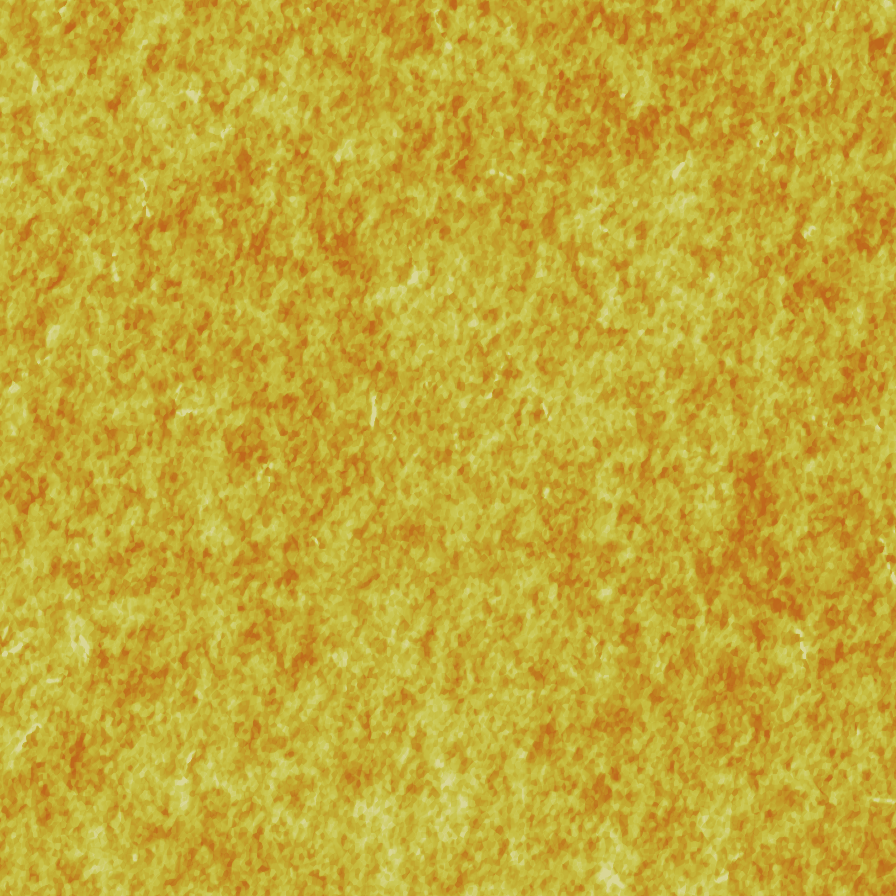
This texture is drawn by a Shadertoy shader. Its source:

```glsl
// Mottled golden yellow stone: fine upright grain, rusty flecks and sparse pale scratches.

const vec3 RUST   = vec3(0.75, 0.41, 0.11);
const vec3 ORANGE = vec3(0.75, 0.49, 0.12);
const vec3 AMBER  = vec3(0.76, 0.59, 0.15);
const vec3 GOLD   = vec3(0.76, 0.67, 0.19);
const vec3 YELLOW = vec3(0.78, 0.74, 0.25);
const vec3 STRAW  = vec3(0.80, 0.79, 0.35);
const vec3 CREAM  = vec3(0.85, 0.84, 0.58);

vec3 hash3(vec2 cell, float seed) {
    vec3 q = fract(vec3(cell.xyx + seed * 7.31) * vec3(0.1031, 0.1030, 0.0973));
    q += dot(q, q.yxz + 33.33);
    return fract((q.xxy + q.yzz) * q.zyx);
}

// Soft cellular noise with zero mean and unit variance; sharpness hardens the cell borders.
float cellNoise(vec2 p, float sharpness, float seed) {
    vec2 base = floor(p);
    float sum = 0.0, power = 0.0;
    for (int y = -1; y <= 1; y++)
    for (int x = -1; x <= 1; x++) {
        vec2 cell = base + vec2(x, y);
        vec3 h = hash3(cell, seed);
        vec2 d = p - cell - h.xy;
        float w = exp(-sharpness * dot(d, d));
        sum += w * (2.0 * h.z - 1.0);
        power += w * w;
    }
    return 1.732 * sum / sqrt(power + 1e-12);
}

// Leans and stretches the plane so that features run upward to the right.
vec2 slant(vec2 p, float lean, float stretch) {
    return vec2(p.x - lean * p.y, p.y / stretch);
}

// Layered sines that bend the cells into irregular outlines.
vec2 wobble(vec2 p, float freq, float amount) {
    vec2 a = sin(p.yx * freq + vec2(0.7, 2.1));
    vec2 b = sin(p.yx * freq * 2.3 + p * freq * 1.1 + vec2(4.0, 1.3));
    return p + amount * (a + 0.6 * b);
}

float segment(vec2 p, vec2 halfSpan) {
    float t = clamp(dot(p, halfSpan) / dot(halfSpan, halfSpan), -1.0, 1.0);
    return length(p - halfSpan * t);
}

// Short thin strokes, mostly steep, present in only some of the cells.
float scratches(vec2 p, float density, float seed) {
    vec2 base = floor(p);
    float mask = 0.0;
    for (int y = -1; y <= 1; y++)
    for (int x = -1; x <= 1; x++) {
        vec2 cell = base + vec2(x, y);
        vec3 place = hash3(cell, seed);
        vec3 form = hash3(cell, seed + 5.0);
        float angle = 1.25 + 1.6 * (form.x - 0.5) + step(0.82, form.z) * 1.5;
        vec2 halfSpan = mix(0.04, 0.4, form.y * form.y) * vec2(cos(angle), sin(angle));
        float d = segment(p - cell - place.xy, halfSpan);
        float line = 1.0 - smoothstep(0.01, 0.075, d);
        mask = max(mask, line * step(place.z, density));
    }
    return mask;
}

vec3 blendTo(vec3 color, vec3 next, float tone, float from, float to) {
    return mix(color, next, clamp((tone - from) / (to - from), 0.0, 1.0));
}

vec3 stoneColor(float tone) {
    vec3 c = blendTo(RUST, ORANGE, tone, -2.8, -1.9);
    c = blendTo(c, AMBER, tone, -1.9, -1.0);
    c = blendTo(c, GOLD, tone, -1.0, -0.15);
    c = blendTo(c, YELLOW, tone, -0.15, 0.75);
    c = blendTo(c, STRAW, tone, 0.75, 1.75);
    return blendTo(c, CREAM, tone, 1.75, 3.0);
}

void mainImage(out vec4 fragColor, in vec2 fragCoord) {
    vec2 uv = fragCoord / iResolution.y;

    // Broad clouds
    vec2 cloudPos = slant(wobble(uv, 9.0, 0.02), 0.5, 1.3);
    float clouds = 0.20 * cellNoise(cloudPos * 4.5, 4.0, 1.0)
                 + 0.19 * cellNoise(cloudPos * 11.0, 4.0, 2.0);

    // Blotches and upright grain
    vec2 grainPos = slant(wobble(uv, 95.0, 0.002), 0.15, 1.6);
    float blotches = 0.27 * cellNoise(grainPos * 29.0, 5.0, 3.0)
                   + 0.43 * cellNoise(grainPos * 68.0, 9.0, 4.0);
    float fine = cellNoise(grainPos * 125.0, 9.0, 5.0);
    float specks = cellNoise(slant(uv, 0.12, 1.3) * 220.0, 8.0, 6.0);

    float tone = clouds + blotches + 0.57 * fine + 0.56 * specks;

    // Pale scratches, broken up by the grain
    float pale = scratches(wobble(uv, 60.0, 0.004) * 15.0, 0.2, 8.0);
    tone += 2.2 * pale * smoothstep(-0.9, 0.7, fine + 0.5 * specks);

    fragColor = vec4(stoneColor(tone), 1.0);
}
```
